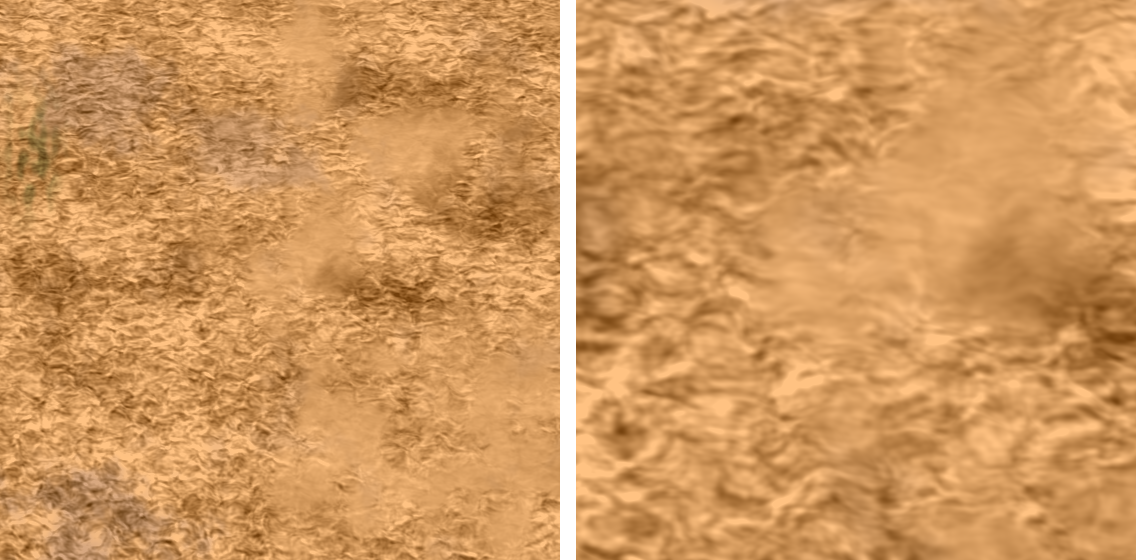
Left, the full canvas; right, a detail of the centre.
Write a three.js fragment shader that draws this texture.

```glsl
varying vec2 vUv;

vec2 hash2(vec2 p) {
  vec3 q = fract(vec3(p.xyx) * vec3(0.1031, 0.1030, 0.0973));
  q += dot(q, q.yzx + 33.33);
  return fract((q.xx + q.yz) * q.zy);
}

float cornerSlope(vec2 cell, vec2 offset) {
  float a = 6.2832 * hash2(cell + 71.0).x;
  return dot(vec2(cos(a), sin(a)), offset);
}

float noise(vec2 p) {
  vec2 i = floor(p), f = fract(p);
  vec2 u = f * f * f * (f * (f * 6.0 - 15.0) + 10.0);
  vec2 e = vec2(1.0, 0.0);
  return mix(mix(cornerSlope(i, f), cornerSlope(i + e, f - e), u.x),
             mix(cornerSlope(i + e.yx, f - e.yx), cornerSlope(i + 1.0, f - 1.0), u.x), u.y);
}

float fbm(vec2 p) {
  float sum = 0.0, gain = 0.6;
  for (int i = 0; i < 4; i++) {
    sum += gain * noise(p);
    p = mat2(1.6, 1.2, -1.2, 1.6) * p + 9.7;
    gain *= 0.55;
  }
  return sum;
}

// Soft elliptical spot with a ragged outline
float spot(vec2 p, vec2 center, vec2 radius, float ragged) {
  return 1.0 - smoothstep(0.2, 1.4, length((p - center) / radius) + ragged);
}

// Bent stalks, one per cell, each lit on top and shaded below
float stalks(vec2 p, float spread, float density, float width) {
  float sum = 0.0;
  vec2 cell = floor(p);
  for (int y = -1; y <= 1; y++) {
    for (int x = -1; x <= 1; x++) {
      vec2 id = cell + vec2(x, y);
      vec2 h = hash2(id), k = hash2(id + 137.0);
      float a = 0.2 + (h.x + k.y - 1.0) * spread;
      vec2 d = p - id - h;
      d = vec2(cos(a) * d.x + sin(a) * d.y, cos(a) * d.y - sin(a) * d.x);
      d.y += (k.x - 0.5) * 1.1 * d.x * d.x;
      float halfLength = mix(0.3, 0.75, h.y);
      float body = 1.0 - smoothstep(halfLength * 0.5, halfLength, abs(d.x));
      float s = d.y / width;
      float profile = exp(-s * s) - 0.9 * exp(-(s + 1.8) * (s + 1.8));
      sum += body * profile * step(k.y, density) * mix(0.4, 1.0, k.x);
    }
  }
  return sum;
}

void main() {
  vec2 uv = vUv;
  float ragged = 2.0 * fbm(uv * 11.0 + 4.0);

  // Ground recedes: features get flatter and finer toward the top
  vec2 ground = vec2(uv.x + 0.12 * uv.y, uv.y + 0.3 * uv.y * uv.y);
  ground += 0.008 * vec2(noise(uv * 24.0), noise(uv * 24.0 + 50.0));

  // Smooth bare sand among the litter
  float bare = spot(uv, vec2(0.55, 0.57), vec2(0.12, 0.10), ragged);
  bare = max(bare, spot(uv, vec2(0.75, 0.74), vec2(0.15, 0.09), ragged));
  bare = max(bare, spot(uv, vec2(0.61, 0.19), vec2(0.12, 0.22), ragged));
  bare = max(bare, spot(uv, vec2(0.92, 0.20), vec2(0.16, 0.24), ragged));
  bare = max(bare, spot(uv, vec2(0.54, 0.91), vec2(0.08, 0.16), ragged));
  bare = max(bare, 0.6 * smoothstep(0.0, 0.35, fbm(uv * 7.0 + 21.0) + 0.3 * (uv.x - 0.6)));
  float rough = 1.0 - 0.84 * bare;

  // Litter: clumps, crumbs and grit
  vec2 warp = 0.6 * vec2(noise(ground * 40.0 + 8.0), noise(ground * 40.0 + 31.0));
  float clumps = fbm(ground * vec2(13.0, 21.0) + warp);
  float crumbs = 0.65 * noise(ground * vec2(35.0, 54.0) + warp)
               + 0.60 * noise(ground * vec2(72.0, 105.0) + warp * 2.0 + 13.0)
               + 0.32 * noise(ground * vec2(140.0, 190.0));

  // Straw, more tangled near the lower left
  float spread = mix(0.9, 2.1, smoothstep(0.8, 0.0, uv.y) * smoothstep(0.9, 0.2, uv.x));
  float straw = 0.34 * stalks(ground * vec2(24.0, 26.0), spread, 0.75, 0.10)
              + 0.34 * stalks(ground * vec2(37.0, 41.0) + 17.0, spread, 0.9, 0.13)
              + 0.32 * stalks(ground * 11.0 + 5.0, spread, 0.15, 0.05);

  // Dark drifts and scattered twigs
  float drift = fbm(uv * vec2(5.0, 8.0) + 3.0);
  float dark = spot(uv, vec2(0.89, 0.65), vec2(0.15, 0.08), ragged);
  dark = max(dark, spot(uv, vec2(0.71, 0.47), vec2(0.13, 0.05), ragged));
  dark = max(dark, spot(uv, vec2(0.08, 0.50), vec2(0.07, 0.07), ragged));
  dark = max(dark, spot(uv, vec2(0.30, 0.50), vec2(0.08, 0.05), ragged));
  dark = max(dark, spot(uv, vec2(0.72, 0.84), vec2(0.12, 0.04), ragged));
  dark = max(dark, spot(uv, vec2(0.48, 0.98), vec2(0.05, 0.02), ragged));
  float twigs = max(stalks(ground * 9.0 + 40.0, 1.8, 0.12, 0.035), 0.0);

  float tone = 0.70 + rough * (1.05 * crumbs + straw + 0.5 * clumps);
  tone += (0.3 + 0.5 * rough) * drift + 0.14 * bare;
  tone -= 0.42 * dark + 0.4 * twigs * rough;
  tone += 0.10 * noise(uv * vec2(60.0, 90.0));
  tone = clamp(tone, -0.35, 1.22);
  vec3 color = mix(vec3(0.57, 0.36, 0.145), vec3(0.925, 0.69, 0.445), tone);

  // Dusty grey areas and a little olive growth
  float dust = spot(uv, vec2(0.15, 0.04), vec2(0.16, 0.10), ragged);
  dust = max(dust, 0.8 * spot(uv, vec2(0.17, 0.82), vec2(0.15, 0.09), ragged));
  dust = max(dust, 0.7 * spot(uv, vec2(0.43, 0.73), vec2(0.16, 0.07), ragged));
  dust = max(dust, 0.3 * smoothstep(0.05, 0.4, fbm(uv * 7.0 + 60.0)));
  color = mix(color, color * vec3(0.84, 0.86, 0.98), dust);
  float growth = spot(uv, vec2(0.06, 0.73), vec2(0.06, 0.12), 0.4 * ragged);
  growth *= smoothstep(-0.3, 0.3, noise(uv * vec2(48.0, 26.0)));
  color = mix(color, color * vec3(0.66, 0.72, 0.60), growth);

  gl_FragColor = vec4(color, 1.0);
}
```
